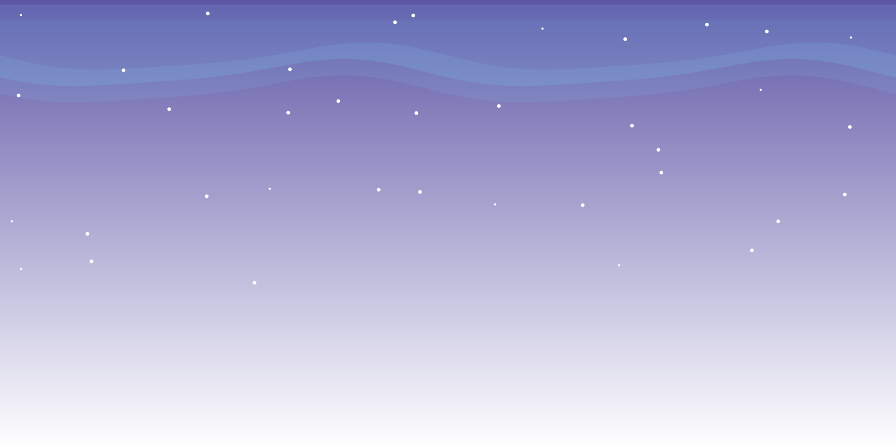
Write a WebGL 2 fragment shader that draws this background.

```glsl
#version 300 es
precision highp float;
// Snowy dusk sky: a linear violet-to-white gradient, with translucent blue
// veils near the top bounded by straight lines and periodic wave curves,
// and small white flakes scattered on a jittered grid.

#define SKY_TOP vec3(0.365, 0.335, 0.65)
#define SKY_BOTTOM vec3(1.0)
#define VEIL_BLUE vec3(0.48, 0.70, 0.88)
#define WAVE_AMPLITUDE 0.0286
#define WAVE_RIPPLE 0.0065
#define FLAKE_CELL 0.18
#define FLAKE_DENSITY 0.95
#define FLAKE_RADIUS 0.0040
#define FLAKE_LIMIT 0.65

const float TAU = 6.2831853;

uniform vec2 u_resolution;
out vec4 fragColor;

vec2 hash2(vec2 p) {
    vec3 q = fract(p.xyx * vec3(0.1031, 0.1030, 0.0973));
    q += dot(q, q.yzx + 33.33);
    return fract((q.xx + q.yz) * q.zy);
}

// Depth of a wave curve that repeats once per canvas height
float waveDepth(float x, float level) {
    return level - WAVE_AMPLITUDE * cos(TAU * (x - 0.74))
                 + WAVE_RIPPLE * cos(2.0 * TAU * (x - 0.05));
}

// Antialiased step: 0 above the edge, 1 below it
float below(float depth, float edge, float pixel) {
    return smoothstep(-0.5 * pixel, 0.5 * pixel, depth - edge);
}

// Opacity of the stacked blue veils
float veilOpacity(vec2 p, float pixel) {
    float opacity = 0.17 * below(p.y, 0.0104, pixel);
    opacity += 0.07 * below(p.y, 0.044, pixel);
    opacity += 0.16 * below(p.y, waveDepth(p.x - 0.05, 0.129), pixel);
    opacity -= 0.23 * below(p.y, waveDepth(p.x, 0.1655), pixel);
    opacity -= 0.17 * below(p.y, waveDepth(p.x, 0.202), pixel);
    return opacity;
}

// One jittered flake per cell; margins keep each flake inside its cell
float flakes(vec2 p, float pixel) {
    vec2 cell = floor(p / FLAKE_CELL);
    vec2 center = (cell + mix(vec2(0.08), vec2(0.92), hash2(cell + 7.0))) * FLAKE_CELL;
    vec2 traits = hash2(cell + 41.0);
    float radius = FLAKE_RADIUS * (traits.x < 0.28 ? 0.6 : 1.0);
    float visible = step(traits.y, FLAKE_DENSITY) * step(center.y, FLAKE_LIMIT);
    float dist = length(p - center) - radius;
    return visible * (1.0 - smoothstep(-0.5 * pixel, 0.5 * pixel, dist));
}

void main() {
    // Canvas-height units, with depth measured down from the top edge
    float pixel = 1.0 / u_resolution.y;
    vec2 p = gl_FragCoord.xy * pixel;
    p.y = 1.0 - p.y;

    vec3 color = mix(SKY_TOP, SKY_BOTTOM, p.y);
    color = mix(color, VEIL_BLUE, veilOpacity(p, pixel));
    color = mix(color, vec3(1.0), flakes(p, pixel));
    fragColor = vec4(color, 1.0);
}
```
